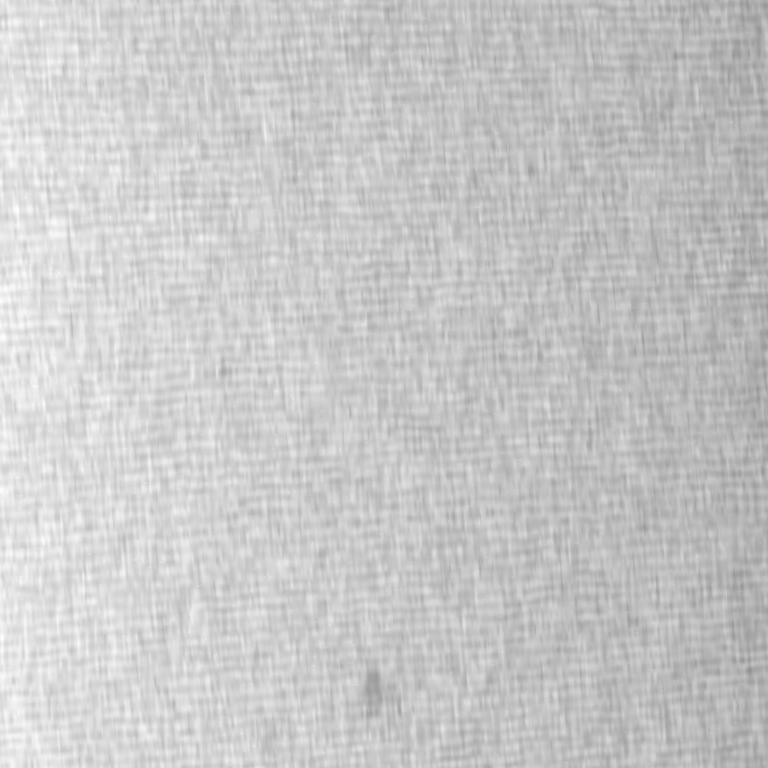
This texture is drawn by a three.js fragment shader. Its source:

```glsl
varying vec2 vUv;

float hash(vec2 p) {
  vec3 q = fract(vec3(p.xyx) * 0.1031);
  q += dot(q, q.yzx + 33.33);
  return fract((q.x + q.y) * q.z);
}

// Smooth value noise, centred on zero
float noise(vec2 p) {
  vec2 cell = floor(p);
  vec2 f = fract(p);
  f = f * f * (3.0 - 2.0 * f);
  float low = mix(hash(cell), hash(cell + vec2(1.0, 0.0)), f.x);
  float high = mix(hash(cell + vec2(0.0, 1.0)), hash(cell + 1.0), f.x);
  return mix(low, high, f.y) - 0.5;
}

// Horizontal threads: nearly straight rows broken into short soft dashes
float weft(vec2 p) {
  float waver = 0.7 * noise(p * vec2(3.0, 9.0)) + 0.35 * noise(p * vec2(45.0, 40.0));
  float rows = sin(6.2832 * (p.y * 58.0 + waver));
  float strength = 0.019 + 0.03 * noise(p * vec2(45.0, 40.0) + 17.0);
  return rows * strength + 0.045 * noise(p * vec2(75.0, 125.0) + 41.0);
}

// Vertical threads: uneven columns with long fine fibres
float warp(vec2 p) {
  float waver = 1.5 * noise(p * vec2(30.0, 7.0) + 73.0);
  float columns = sin(6.2832 * (p.x * 94.0 + waver));
  float strength = 0.009 + 0.022 * noise(p * vec2(60.0, 26.0) + 29.0);
  float fibres = 0.075 * noise(p * vec2(150.0, 34.0) + 5.0)
               + 0.085 * noise(p * vec2(270.0, 62.0) + 91.0);
  return columns * strength + fibres;
}

// Sparse slubs, some pale and some dark, and tiny pale flecks
float slubs(vec2 p) {
  float pale = smoothstep(0.30, 0.48, noise(p * vec2(160.0, 28.0) + 131.0));
  float dark = smoothstep(0.30, 0.48, noise(p * vec2(180.0, 32.0) + 211.0));
  float fleck = smoothstep(0.34, 0.48, noise(p * vec2(230.0, 170.0) + 311.0));
  return 0.04 * pale - 0.05 * dark + 0.03 * fleck;
}

void main() {
  // Cloth leans left towards the top, and its rows climb near the bottom
  vec2 cloth = vUv + vec2(0.07 * vUv.y, -vUv.x * (0.09 - 0.07 * vUv.y));
  cloth.x += 0.012 * noise(vUv * vec2(4.0, 3.0) + 7.0);

  // Light falls off evenly from the left edge to the right
  float light = 0.853 - 0.142 * vUv.x + 0.05 * exp(-vUv.x * 7.0);
  light -= 0.025 * smoothstep(0.9, 1.0, vUv.x);
  light -= 0.018 * smoothstep(0.7, 1.0, vUv.y);
  light += 0.015 * noise(cloth * vec2(30.0, 12.0));

  // Small upright smudge, darkest at its lower end
  vec2 smudge = (vUv - vec2(0.486, 0.103)) / vec2(0.015, 0.034);
  float stain = 0.15 * exp(-dot(smudge, smudge));
  vec2 tip = (vUv - vec2(0.489, 0.072)) / vec2(0.005, 0.012);
  stain += 0.06 * exp(-dot(tip, tip));

  float grey = light + weft(cloth) + warp(cloth) + slubs(cloth) - stain;
  gl_FragColor = vec4(vec3(clamp(grey, 0.0, 1.0)), 1.0);
}
```
